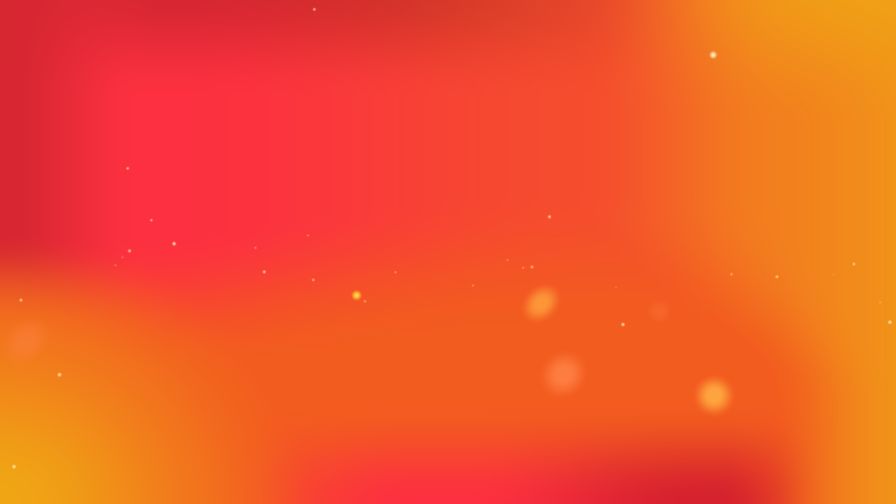
Reproduce this background procedurally as a WebGL 2 fragment shader.

```glsl
#version 300 es
precision highp float;

uniform vec2 u_resolution;
out vec4 outColor;

// Gradient palette
const vec3 ROSE = vec3(0.99, 0.19, 0.25);
const vec3 SCARLET = vec3(0.96, 0.30, 0.18);
const vec3 CRIMSON = vec3(0.84, 0.13, 0.18);
const vec3 ORANGE = vec3(0.95, 0.36, 0.12);
const vec3 TANGERINE = vec3(0.95, 0.50, 0.115);
const vec3 AMBER = vec3(0.94, 0.65, 0.08);
const vec3 EDGE_SHADE = vec3(0.85, 0.80, 0.77);

// Light colours
const vec3 PEACH = vec3(1.0, 0.51, 0.27);
const vec3 HONEY = vec3(1.0, 0.66, 0.25);
const vec3 YELLOW = vec3(1.0, 0.83, 0.22);
const vec3 CREAM = vec3(1.0, 0.93, 0.72);

// Layout and scatter
const vec2 CORNER_SIZE = vec2(0.31, 0.47);
const int SPARK_COUNT = 34;
const float SPARK_MIN = 0.0017;
const float SPARK_MAX = 0.0036;
const float SPARK_MID_HEIGHT = 0.46;
const float SPARK_SPREAD = 0.85;

float hash(float n) {
    return fract(sin(n * 127.1 + 11.7) * 43758.5453);
}

float fall(float a, float b, float x) {
    return 1.0 - smoothstep(a, b, x);
}

// Blended colour fields, in 0..1 canvas coordinates
vec3 background(vec2 uv) {
    vec3 color = mix(ROSE, SCARLET, smoothstep(0.2, 0.68, uv.x));

    // Shaded left and top edges
    color *= mix(vec3(1.0), EDGE_SHADE, fall(0.0, 0.16, uv.x));
    float topShade = smoothstep(0.8, 1.02, uv.y) * smoothstep(0.0, 0.18, uv.x);
    color *= mix(vec3(1.0), EDGE_SHADE, topShade * fall(0.4, 0.85, uv.x));

    // Orange band across the lower half
    float bandEdge = mix(0.39, 0.48, smoothstep(0.1, 0.6, uv.x));
    color = mix(color, ORANGE, fall(bandEdge - 0.14, bandEdge + 0.14, uv.y));

    // Red glow rising from the bottom edge
    vec3 bottomRed = mix(ROSE, CRIMSON, smoothstep(0.52, 0.78, uv.x));
    float bottomSpan = smoothstep(0.2, 0.46, uv.x) * fall(0.8, 0.94, uv.x);
    color = mix(color, bottomRed, bottomSpan * fall(0.0, 0.2, uv.y));

    // Amber lower left corner
    float corner = length(uv / CORNER_SIZE);
    vec3 cornerColor = mix(mix(ORANGE, TANGERINE, 0.4), AMBER, fall(0.0, 0.95, corner));
    color = mix(color, cornerColor, fall(0.72, 1.15, corner));

    // Amber right side, narrower towards the bottom
    float upper = smoothstep(0.2, 0.6, uv.y);
    float start = mix(0.86, 0.64, upper);
    float width = mix(0.14, 0.24, upper);
    color = mix(color, TANGERINE, smoothstep(start, start + width, uv.x));
    color = mix(color, AMBER, 0.75 * smoothstep(0.85, 1.1, uv.x));
    float topGold = smoothstep(0.75, 1.05, uv.y) * smoothstep(0.66, 0.95, uv.x);
    return mix(color, AMBER, 0.8 * topGold);
}

// Soft disc, stretched along the rising diagonal
float bokeh(vec2 p, vec2 center, float radius, float stretch) {
    vec2 d = p - center;
    vec2 q = vec2(d.x + d.y, d.y - d.x) * 0.7071;
    q.x /= stretch;
    return fall(0.25, 1.25, length(q) / radius);
}

// Small light with a feathered rim
float spark(vec2 p, vec2 center, float radius) {
    float feather = 0.7 / u_resolution.y;
    return fall(radius * 0.3 - feather, radius * 1.3 + feather, length(p - center));
}

void main() {
    vec2 uv = gl_FragCoord.xy / u_resolution;
    float aspect = u_resolution.x / u_resolution.y;
    vec2 p = vec2(uv.x * aspect, uv.y);
    vec3 color = background(uv);

    // Out of focus lights
    color = mix(color, HONEY, 0.75 * bokeh(p, vec2(0.604 * aspect, 0.398), 0.030, 1.3));
    color = mix(color, PEACH, 0.85 * bokeh(p, vec2(0.629 * aspect, 0.257), 0.040, 1.1));
    color = mix(color, HONEY, 0.95 * bokeh(p, vec2(0.797 * aspect, 0.215), 0.036, 1.0));
    color = mix(color, PEACH, 0.45 * bokeh(p, vec2(0.029 * aspect, 0.322), 0.038, 1.3));
    color = mix(color, PEACH, 0.25 * bokeh(p, vec2(0.736 * aspect, 0.382), 0.022, 1.0));

    // Scattered sparks, densest around the middle height
    for (int i = 0; i < SPARK_COUNT; i++) {
        float id = float(i) * 4.0;
        float offset = hash(id + 1.0) + hash(id + 2.0) - 1.0;
        vec2 center = vec2(hash(id) * aspect, SPARK_MID_HEIGHT + offset * abs(offset) * SPARK_SPREAD);
        float power = hash(id + 3.0);
        float radius = mix(SPARK_MIN, SPARK_MAX, power * power);
        vec3 tint = mix(HONEY, CREAM, power);
        color = mix(color, tint, mix(0.3, 0.9, power) * spark(p, center, radius));
    }

    // Two brightest sparks
    color = mix(color, YELLOW, spark(p, vec2(0.398 * aspect, 0.414), 0.0085));
    color = mix(color, CREAM, spark(p, vec2(0.796 * aspect, 0.891), 0.0065));

    outColor = vec4(color, 1.0);
}
```
